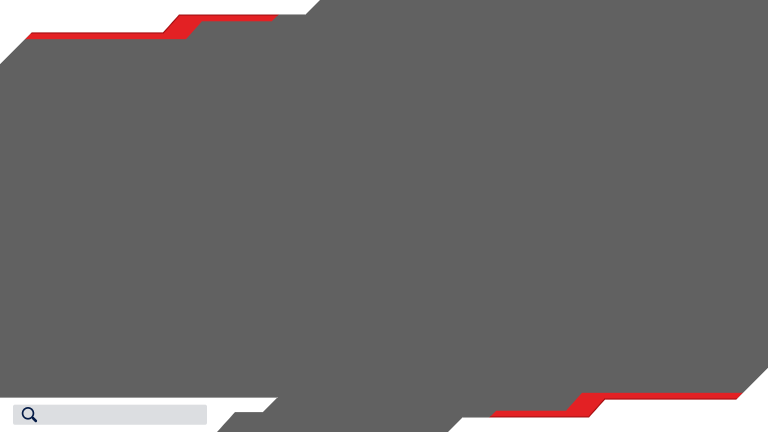
This background is drawn by a WebGL 2 fragment shader. Its source:

```glsl
#version 300 es
precision highp float;
// Flat grey backdrop with white stepped corners trimmed in red, and a pale
// search bar in the lower left. Shapes are half-planes joined by min and max;
// the two stepped corners are one shape under a half-turn of the canvas.

#define CANVAS vec2(768.0, 430.0)
#define GREY vec3(0.38)
#define WHITE vec3(1.0)
#define RED vec3(0.89, 0.13, 0.14)
#define DARK_RED vec3(0.66, 0.06, 0.07)
#define BAR_COLOR vec3(0.863, 0.871, 0.882)
#define NAVY vec3(0.02, 0.11, 0.28)
#define STEP_RISE vec2(16.0, 17.8)

uniform vec2 u_resolution;
out vec4 outColor;

float pixelSize;

// Smooth coverage of a signed distance, negative inside.
float fill(float d) {
  return clamp(0.5 - d / pixelSize, 0.0, 1.0);
}

// Half-plane bounded by the falling diagonal x + y = c.
float diagonal(vec2 p, float c) {
  return (p.x + p.y - c) * 0.70711;
}

// Area above a two-level edge whose ramp starts at the given corner.
float steppedEdge(vec2 p, vec2 corner) {
  vec2 q = p - corner;
  float ramp = dot(q, normalize(STEP_RISE.yx));
  return max(q.y, min(q.y + STEP_RISE.y, ramp));
}

float roundedBox(vec2 p, vec2 halfSize, float radius) {
  vec2 q = abs(p) - halfSize + radius;
  return length(max(q, 0.0)) + min(max(q.x, q.y), 0.0) - radius;
}

float segment(vec2 p, vec2 a, vec2 b) {
  vec2 along = b - a;
  float t = clamp(dot(p - a, along) / dot(along, along), 0.0, 1.0);
  return length(p - a - along * t);
}

// White corner with its red trim and thin dark seam.
vec3 drawCorner(vec3 color, vec2 p) {
  float inner = steppedEdge(p, vec2(163.0, 32.2));
  float outer = steppedEdge(p, vec2(186.0, 39.0));
  float wedge = diagonal(p, 64.0);
  float white = min(wedge, max(inner, diagonal(p, 320.0)));
  float trim = max(max(outer, -inner), max(-wedge, diagonal(p, 293.0)));
  color = mix(color, RED, fill(trim));
  color = mix(color, DARK_RED, fill(max(trim, inner - 1.2)));
  return mix(color, WHITE, fill(white));
}

// Lower left panel holding the search bar and its lens.
vec3 drawSearchPanel(vec3 color, vec2 p) {
  float cut = dot(p - vec2(235.0, 410.2), normalize(vec2(19.8, 18.0)));
  float panel = max(max(395.8 - p.y, diagonal(p, 673.0)), min(p.y - 410.2, cut));
  color = mix(color, WHITE, fill(panel));
  float bar = roundedBox(p - vec2(110.0, 412.8), vec2(97.0, 10.0), 2.0);
  color = mix(color, BAR_COLOR, fill(bar));
  float ring = abs(length(p - vec2(28.0, 411.4)) - 5.4) - 0.85;
  float handle = segment(p, vec2(32.2, 415.4), vec2(35.8, 419.0)) - 1.3;
  return mix(color, NAVY, fill(min(ring, handle)));
}

void main() {
  // Canvas units with y running down from the top.
  vec2 p = gl_FragCoord.xy / u_resolution * CANVAS;
  p.y = CANVAS.y - p.y;
  pixelSize = CANVAS.y / u_resolution.y;

  vec2 folded = p.y > 0.5 * CANVAS.y ? CANVAS - p : p;
  vec3 color = drawCorner(GREY, folded);
  color = drawSearchPanel(color, p);
  outColor = vec4(color, 1.0);
}
```
